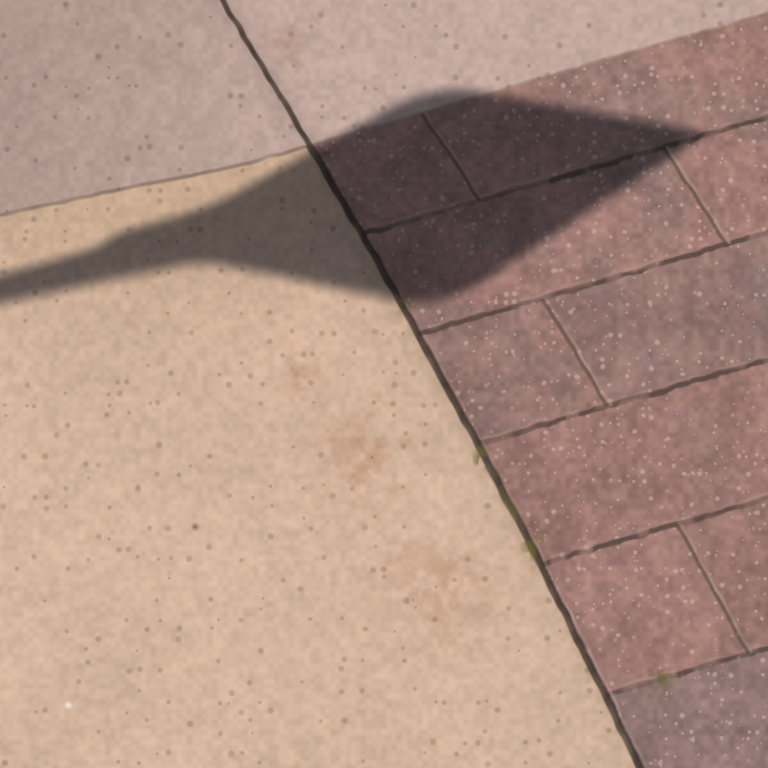
Write a WebGL 1 fragment shader that draws this texture.

```glsl
precision highp float;
uniform vec2 u_resolution;

#define SAND vec3(0.825, 0.702, 0.610)
#define PALE vec3(0.745, 0.645, 0.605)
#define CLAY vec3(0.625, 0.480, 0.450)
#define ASH vec3(0.530, 0.445, 0.430)
#define GAP vec3(0.235, 0.195, 0.175)
#define MOSS vec3(0.400, 0.390, 0.200)
#define STAIN vec3(0.660, 0.480, 0.370)
#define SHADE vec3(0.465, 0.485, 0.530)
#define PENUMBRA 0.013
#define ROW_SLOPE 0.29
#define BRICK_LENGTH 0.56
#define SOFT 0.002

float hash(vec2 p) {
  vec3 q = fract(vec3(p.xyx) * 0.1031);
  q += dot(q, q.yzx + 33.33);
  return fract((q.x + q.y) * q.z);
}

float noise(vec2 p) {
  vec2 i = floor(p), f = fract(p);
  f = f * f * (3.0 - 2.0 * f);
  return mix(mix(hash(i), hash(i + vec2(1.0, 0.0)), f.x),
             mix(hash(i + vec2(0.0, 1.0)), hash(i + 1.0), f.x), f.y);
}

float fbm(vec2 p) {
  float sum = 0.0, amp = 0.5;
  for (int i = 0; i < 4; i++) {
    sum += amp * noise(p);
    p = p * 2.03 + 17.0;
    amp *= 0.5;
  }
  return sum / 0.9375;
}

// Scattered soft grains, one candidate per cell
float specks(vec2 p, float density) {
  vec2 cell = floor(p);
  vec2 centre = 0.3 + 0.4 * vec2(hash(cell + 3.1), hash(cell + 8.7));
  float radius = mix(0.2, 0.48, hash(cell + 5.3));
  float dist = length(fract(p) - centre);
  return step(hash(cell), density) * (1.0 - smoothstep(radius * 0.3, radius, dist));
}

float spot(vec2 p, vec2 centre, float radius) {
  vec2 d = (p - centre) / radius;
  return exp(-dot(d, d));
}

float line(float dist, float halfWidth) {
  return 1.0 - smoothstep(halfWidth - SOFT, halfWidth + SOFT, abs(dist));
}

float smoothMin(float a, float b, float k) {
  float h = max(k - abs(a - b), 0.0) / k;
  return min(a, b) - h * h * k * 0.25;
}

// Cast shadow: a narrow arm widening into a pointed blade
float shadow(vec2 p) {
  float armTop = 0.642 + 0.28 * p.x + 0.012 * smoothstep(0.115, 0.165, p.x);
  float armBase = 0.605 + 0.21 * p.x;
  float top = -smoothMin(-armTop, -(0.580 + 0.55 * p.x), 0.012);
  top = smoothMin(top, 0.993 - 0.18 * p.x, 0.045);
  float base = smoothMin(armBase, 0.713 - 0.20 * p.x, 0.015);
  base = -smoothMin(-base, -(0.219 + 0.66 * p.x), 0.05);
  float inside = min(top - p.y, (p.y - base) * 0.9);
  return smoothstep(-PENUMBRA, PENUMBRA, inside);
}

vec3 slabs(vec2 p, float above, float grain) {
  vec3 sand = SAND * (0.96 + 0.08 * fbm(p * 7.0));
  sand = mix(sand, sand * vec3(0.96, 0.955, 0.93), smoothstep(0.45, 0.8, p.y));
  vec3 pale = PALE * (0.88 + 0.11 * smoothstep(0.0, 0.55, p.x) + 0.08 * fbm(p * 9.0));
  float stain = 0.45 * spot(p, vec2(0.48, 0.41), 0.06) + 0.4 * spot(p, vec2(0.39, 0.51), 0.025)
              + 0.4 * spot(p, vec2(0.57, 0.23), 0.065) + 0.4 * spot(p, vec2(0.38, 0.94), 0.025);
  stain *= smoothstep(0.3, 0.7, fbm(p * 45.0));
  vec3 col = mix(mix(sand, pale, above), STAIN, stain);
  col *= 1.0 + 0.13 * (grain - 0.5);
  return col * (1.0 - 0.14 * specks(p * 75.0, 0.10));
}

vec3 bricks(vec2 p, float across, float grain) {
  // Courses grow wider toward the viewer
  float depth = max(0.694 - p.y + ROW_SLOPE * p.x, 0.0);
  float course = (sqrt(0.01664 + 0.0292 * depth) - 0.129) / 0.0146;
  float row = floor(course);
  float along = across - 0.175 - 0.0085 * course - 0.28 * mod(row, 2.0);
  float column = floor(along / BRICK_LENGTH);
  float endDist = (along - BRICK_LENGTH * floor(along / BRICK_LENGTH + 0.5)) * 0.86;
  float rowDist = (course - floor(course + 0.5)) * (0.129 + 0.0146 * course);

  float ashen = 0.75 * step(4.5, row) + 0.35 * step(1.5, row) * step(row, 2.5) * step(0.0, column);
  ashen += 0.9 * smoothstep(0.45, 0.75, fbm(p * 11.0 + 4.0)) * step(abs(row - 3.0), 0.5) * 0.2;
  ashen += 0.45 * smoothstep(0.45, 0.7, fbm(p * 14.0)) * (1.0 - step(2.5, row));
  vec3 col = mix(CLAY, ASH, clamp(ashen, 0.0, 1.0));
  col *= 0.97 + 0.06 * hash(vec2(row, column) + 20.0);
  col *= 0.9 + 0.2 * fbm(p * 22.0) + 0.24 * (grain - 0.5);
  float chips = specks(p * 95.0, 0.13) + 0.7 * specks(p * 140.0 + 31.0, 0.10);
  col = mix(col, vec3(0.82, 0.72, 0.68), 0.55 * min(chips, 1.0));

  // Mortar: broken dark courses, pale-edged brick ends
  float wear = smoothstep(0.25, 0.6, noise(p * 55.0));
  float courseLine = line(rowDist + 0.003 * (grain - 0.5), 0.0035) * step(0.5, course);
  col = mix(col, GAP * 1.35, courseLine * (0.3 + 0.5 * wear));
  col = mix(col, vec3(0.72, 0.60, 0.52), 0.4 * line(rowDist + 0.006, 0.002) * (1.0 - wear) * step(0.5, course));
  col = mix(col, GAP * 1.5, 0.65 * line(endDist + 0.004, 0.0025));
  return mix(col, vec3(0.71, 0.60, 0.53), 0.6 * line(endDist, 0.002) * (0.4 + 0.6 * wear));
}

void main() {
  vec2 p = gl_FragCoord.xy / u_resolution;
  float grain = 0.55 * noise(p * 150.0) + 0.45 * noise(p * 85.0 + 9.0);
  vec2 rough = p + 0.003 * (vec2(noise(p * 60.0), noise(p * 60.0 + 40.0)) - 0.5);

  // Long curved joint and the cross seam
  float across = rough.x - (0.833 - 0.544 * p.y + 0.076 * p.y * (1.0 - p.y));
  float seam = rough.y - max(0.72 + 0.21 * p.x, 0.694 + ROW_SLOPE * p.x);
  float above = smoothstep(-0.004, 0.004, seam);
  float right = smoothstep(-SOFT, SOFT, across);

  vec3 col = mix(slabs(p, above, grain), bricks(rough, across, grain), right * (1.0 - above));
  float seamInk = mix(0.55, 0.2, right) * (0.5 + 0.5 * noise(p * 40.0));
  col = mix(col, GAP * 1.6, seamInk * line(seam, 0.0025));

  // Joint with worn edges and a pale lip
  float joint = across * 0.87;
  float lower = 1.0 - smoothstep(0.52, 0.60, p.y);
  col *= 1.0 - 0.10 * exp(-abs(joint) / 0.015);
  col = mix(col, vec3(0.73, 0.63, 0.59), 0.6 * lower * line(joint - 0.007, 0.002) * noise(p * 35.0 + 2.0));
  float ink = 0.88 - 0.25 * noise(p * 70.0);
  col = mix(col, GAP, ink * line(joint, mix(0.0035, 0.0045, 1.0 - above)));

  // Moss tufts and loose grit
  float moss = spot(p, vec2(0.528, 0.602), 0.012) + spot(p, vec2(0.627, 0.402), 0.012)
             + spot(p, vec2(0.696, 0.288), 0.015) + spot(p, vec2(0.859, 0.114), 0.012);
  moss += 0.5 * line(joint, 0.006) * spot(p, vec2(0.665, 0.34), 0.07);
  col = mix(col, MOSS, 0.75 * min(moss, 1.0) * smoothstep(0.25, 0.65, noise(p * vec2(150.0, 80.0))));
  col = mix(col, STAIN * 0.65, 0.7 * spot(p, vec2(0.254, 0.314), 0.004));
  col = mix(col, vec3(0.95), 0.8 * spot(p, vec2(0.089, 0.082), 0.004));

  col *= mix(vec3(1.0), SHADE, shadow(p));
  gl_FragColor = vec4(col, 1.0);
}
```
